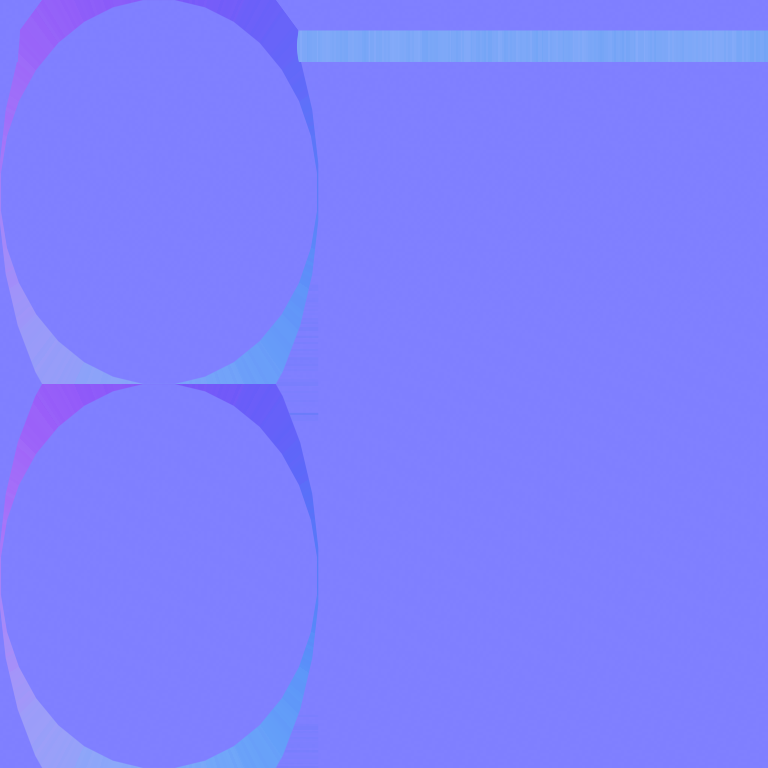
A three.js fragment shader for this texture map:

```glsl
varying vec2 vUv;

const float FACET = 6.2831853 / 32.0;
const vec3 FLAT_NORMAL = vec3(0.5, 0.5, 1.0);

float hash(float n) {
  return fract(sin(n * 127.1) * 43758.5453);
}

// Nearest facet direction of a 32-sided ring
float facetAngle(vec2 q) {
  return floor(atan(q.y, q.x) / FACET + 0.5) * FACET;
}

// Stretched 32-gon: below 1 inside, above 1 outside
float polygon(vec2 d, vec2 radii) {
  vec2 q = d / radii;
  float a = facetAngle(q);
  return dot(q, vec2(cos(a), sin(a)));
}

float inside(float edge, float value, float blur) {
  return 1.0 - smoothstep(edge - blur, edge + blur, value);
}

float band(float low, float high, float value) {
  return inside(high, value, 0.0008) * (1.0 - inside(low, value, 0.0008));
}

// Normal colour of a bevel facing outward, with radial brushing
vec3 bevelColor(vec2 q, float strength) {
  float smoothAngle = atan(q.y, q.x);
  float a = mix(smoothAngle, facetAngle(q), 0.5);
  float brushed = hash(floor(smoothAngle * 55.0)) - 0.5;
  float seam = hash(floor(smoothAngle / FACET + 0.5) + 9.0) - 0.5;
  a += 0.10 * brushed + 0.12 * seam;
  vec2 slope = vec2(-cos(a), sin(a)) * (strength + 0.012 * brushed);
  return vec3(0.5 + slope, 0.975);
}

void main() {
  // y runs downward from the top edge
  vec2 p = vec2(vUv.x, 1.0 - vUv.y);
  float lower = step(0.5, p.y);
  vec2 d = vec2(p.x - 0.207, p.y - 0.25 - 0.5 * lower);
  vec2 q = d / vec2(0.207, 0.25);

  // Flat surface with faint grain
  float grain = hash(dot(floor(p * 256.0), vec2(1.0, 57.3))) - 0.5;
  vec3 color = FLAT_NORMAL + vec3(0.004, 0.004, 0.0) * grain;

  // Bevel outline, with wider shoulders at the very top
  float outer = inside(1.0, polygon(d, vec2(0.2075, 0.367)), 0.004);
  if (p.y < 0.0807) {
    float shoulder = mix(0.1523, 0.181, min(p.y / 0.039, 1.0));
    shoulder += 0.0026 * smoothstep(0.039, 0.0807, p.y);
    outer = inside(shoulder, abs(d.x), 0.0008);
  }
  float inner = inside(1.0, polygon(d, vec2(0.2057, 0.25)), 0.004);

  // Faint horizontal scratches beside the right bevels
  float scratch = hash(floor(p.y * 420.0));
  float zone = band(0.37, 0.53, p.y) + band(0.93, 1.01, p.y);
  zone = 0.15 * step(0.09, p.y) * band(0.0, 0.37, p.y) + zone;
  float amount = zone * scratch * scratch * 0.25;
  amount += 0.65 * band(0.5375, 0.5402, p.y);
  amount += 0.15 * band(0.5402, 0.548, p.y);
  amount *= band(0.36, 0.4145, p.x) * (1.0 - outer);
  color = mix(color, vec3(0.38, 0.48, 0.97), amount);

  // Two faceted rings
  vec3 bevel = bevelColor(q, mix(0.145, 0.16, lower));
  color = mix(color, bevel, outer * (1.0 - inner));

  // Streaked strip with a concave left end
  float across = (p.y - 0.06) / 0.021;
  float stripStart = 0.3867 + 0.0025 * across * across;
  float strip = band(0.0397, 0.0807, p.y);
  strip *= 1.0 - inside(stripStart, p.x, 0.0008);
  float fine = hash(floor(p.x * 384.0)) - 0.5;
  float broad = hash(floor(p.x * 75.0) + 31.0) - 0.5;
  vec3 stripColor = vec3(0.485, 0.655, 0.97);
  stripColor += vec3(0.035, 0.012, 0.006) * (fine + broad);
  color = mix(color, stripColor, strip);

  gl_FragColor = vec4(color, 1.0);
}
```
